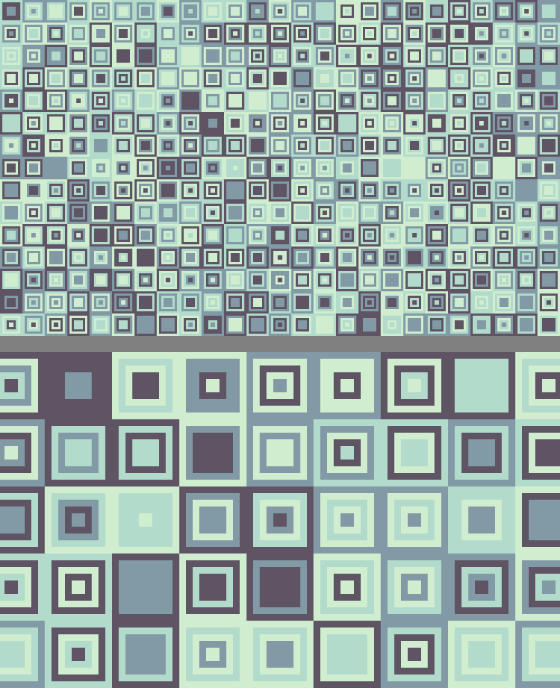
Top: the whole. Bottom: its middle third, enlarged.
This pattern is drawn by a Shadertoy shader. Its source:

```glsl
// Grid of nested squares, each ring tinted at random from a four-colour palette.

const vec2  GRID = vec2(25.0, 15.0);   // cells across and down
const float RINGS = 5.0;               // equal-width steps from cell edge to centre
const float REPEAT_CHANCE = 0.08;      // chance that a ring keeps the colour outside it
const vec3  CORE_ODDS = vec3(0.03, 0.16, 0.54); // cumulative odds of a core stopping early
const int   SAMPLES = 4;               // antialiasing samples per axis

const vec3 PALETTE[4] = vec3[4](
    vec3(0.70, 0.86, 0.80),            // aqua
    vec3(0.51, 0.60, 0.65),            // slate blue
    vec3(0.82, 0.93, 0.81),            // pale green
    vec3(0.37, 0.33, 0.39)             // plum
);

float hash(vec3 p) {
    return fract(sin(dot(p, vec3(127.1, 311.7, 74.7))) * 43758.5453);
}

// Index of the innermost distinct ring: smaller values give a larger solid core.
int coreRing(vec2 cell) {
    float pick = hash(vec3(cell, 17.0));
    return 1 + int(dot(step(CORE_ODDS, vec3(pick)), vec3(1.0)));
}

// Walk inward from the cell edge, usually switching colour at each ring.
vec3 ringColor(vec2 cell, int ring) {
    int tint = int(4.0 * hash(vec3(cell, 0.0)));
    for (int i = 1; i <= ring; i++) {
        float change = hash(vec3(cell, float(i)));
        if (change > REPEAT_CHANCE) {
            float turn = (change - REPEAT_CHANCE) / (1.0 - REPEAT_CHANCE);
            tint = (tint + 1 + min(int(3.0 * turn), 2)) % 4;
        }
    }
    return PALETTE[tint];
}

// Pattern colour at p, in cell units measured from the upper left.
vec3 nestedSquares(vec2 p) {
    vec2 cell = clamp(floor(p), vec2(0.0), GRID - 1.0);
    vec2 offset = abs(p - cell - 0.5);
    float edgeDepth = 1.0 - 2.0 * max(offset.x, offset.y);
    int ring = int(max(edgeDepth, 0.0) * RINGS);
    return ringColor(cell, min(ring, coreRing(cell)));
}

void mainImage(out vec4 fragColor, in vec2 fragCoord) {
    float cellSize = iResolution.x / GRID.x;
    vec2 corner = vec2(fragCoord.x, iResolution.y - fragCoord.y) - 0.5;

    // Average a regular grid of samples over the pixel
    vec3 color = vec3(0.0);
    for (int y = 0; y < SAMPLES; y++) {
        for (int x = 0; x < SAMPLES; x++) {
            vec2 jitter = (vec2(x, y) + 0.5) / float(SAMPLES);
            color += nestedSquares((corner + jitter) / cellSize);
        }
    }
    fragColor = vec4(color / float(SAMPLES * SAMPLES), 1.0);
}
```
